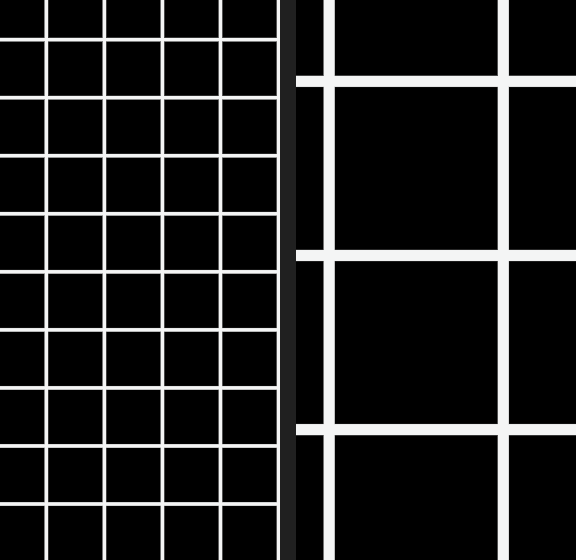
Left: the whole. Right: its middle third, enlarged.
A WebGL 2 fragment shader for this pattern:

```glsl
#version 300 es
precision highp float;
// Plain grid of thin off-white lines around black square tiles.

uniform vec2 u_resolution;
out vec4 fragColor;

void main() {
    // Canvas units: the width is 1, so the tiles stay square.
    vec2 uv = gl_FragCoord.xy / u_resolution.x;
    float pixel = 1.0 / u_resolution.x;

    // Distance to the nearest vertical and horizontal line centre.
    float pitch = 0.2073;
    vec2 firstLine = vec2(0.1655, 0.2000);
    vec2 cell = fract((uv - firstLine) / pitch + 0.5) - 0.5;
    vec2 lineDistance = abs(cell) * pitch;

    // Line coverage with edges smoothed over about one pixel.
    float halfWidth = 0.0067;
    vec2 coverage = 1.0 - smoothstep(halfWidth - 0.7 * pixel, halfWidth + 0.7 * pixel, lineDistance);
    float line = max(coverage.x, coverage.y);

    vec3 tileColor = vec3(0.0);
    vec3 lineColor = vec3(0.955, 0.96, 0.96);
    fragColor = vec4(mix(tileColor, lineColor, line), 1.0);
}
```
